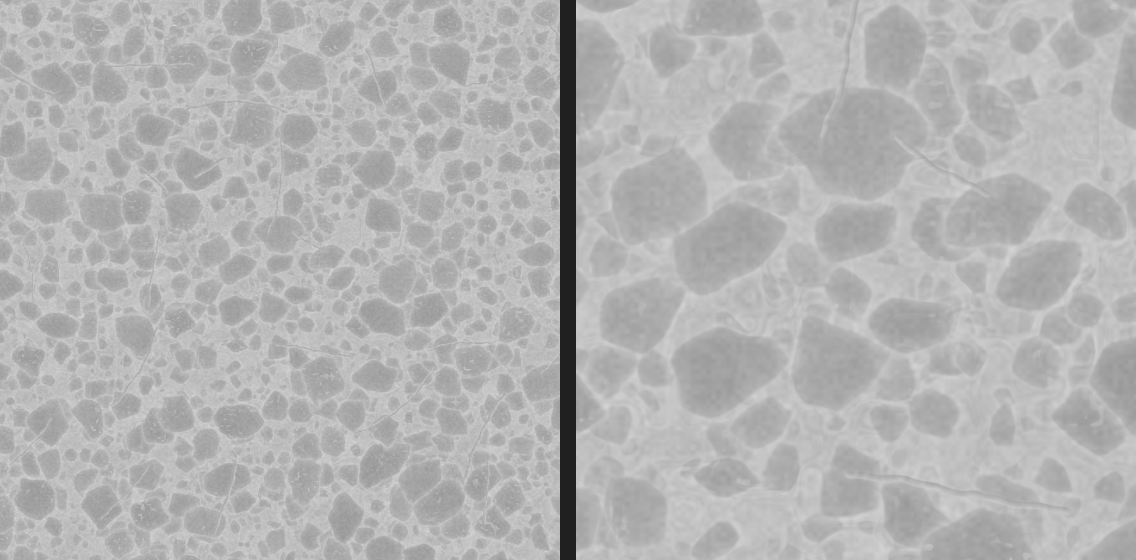
Left: the whole. Right: its middle third, enlarged.
This texture map is drawn by a Shadertoy shader. Its source:

```glsl
// Pale grey gravel: faceted, speckled stones with light rims on dusty ground with twigs.
#define GROUND 0.742
#define STONE 0.636
#define RIM 0.795
#define EDGE_TONE 0.715
#define SPECK_TONE 0.76
#define HALO_WIDTH 0.0042
#define BEVEL_WIDTH 0.0065
#define SOFTNESS 0.0016
#define GRAIN 0.045
#define RELIEF 0.13
#define TWIG_CELLS 6.5
#define TAU 6.2831853

float hash(vec2 p) {
    return fract(sin(dot(p, vec2(127.1, 311.7))) * 43758.5453);
}

mat2 rotation(float angle) {
    float c = cos(angle), s = sin(angle);
    return mat2(c, s, -s, c);
}

float noise(vec2 p) {
    vec2 i = floor(p), f = fract(p);
    f = f * f * (3.0 - 2.0 * f);
    vec2 e = vec2(1.0, 0.0);
    return mix(mix(hash(i), hash(i + e), f.x),
               mix(hash(i + e.yx), hash(i + e.xx), f.x), f.y);
}

float fbm(vec2 p) {
    float sum = 0.0, amp = 0.5;
    for (int i = 0; i < 4; i++) {
        sum += amp * noise(p);
        p = rotation(0.6) * p * 2.1 + 7.3;
        amp *= 0.5;
    }
    return sum;
}

// Rounded convex polygon: smooth maximum of randomly placed half planes
float stoneDistance(vec2 p, float radius, vec2 id) {
    float turn = TAU * hash(id + 3.1);
    p = rotation(turn) * p;
    p.y *= mix(1.0, 1.45, hash(id + 5.7));
    float k = 15.0 / radius, sum = 0.0;
    for (int i = 0; i < 7; i++) {
        float n = float(i);
        float angle = (n + 0.8 * hash(id + n * 1.7)) * TAU / 7.0;
        float offset = radius * mix(0.68, 1.0, hash(id + n * 2.3 + 9.0));
        sum += exp(k * (dot(p, vec2(cos(angle), sin(angle))) - offset));
    }
    return log(sum) / k;
}

// Paints one layer of scattered stones over the tone below
float paintStones(float tone, vec2 uv, float cells, float share, float lift) {
    vec2 home = floor(uv * cells);
    float specks = smoothstep(0.66, 0.86, noise(uv * 210.0));
    float patches = smoothstep(0.35, 0.65, noise(uv * 42.0 + 5.0));
    for (int y = -1; y <= 1; y++)
    for (int x = -1; x <= 1; x++) {
        vec2 cell = home + vec2(x, y);
        vec2 id = cell + cells * 3.0;
        if (hash(id + 0.4) > share) continue;
        vec2 jitter = 0.15 + 0.7 * vec2(hash(id + 11.0), hash(id + 23.0));
        float radius = mix(0.36, 0.6, hash(id + 31.0)) / cells;
        vec2 p = uv - (cell + jitter) / cells;
        if (length(p) > 1.9 * radius) continue;

        float d = stoneDistance(p, radius, id);
        float scale = min(1.0, radius * 40.0);
        float halo = exp(-max(d, 0.0) / (HALO_WIDTH * scale));
        tone = mix(tone, RIM, 0.72 * halo * smoothstep(1.9, 1.4, length(p) / radius));

        // Body: dark core, pale bevel, slight tilt, bright specks
        float lean = TAU * hash(id + 41.0);
        float body = STONE + lift + 0.035 * (hash(id + 47.0) - 0.5);
        body += 0.022 * dot(p, vec2(cos(lean), sin(lean))) / radius;
        body = mix(body, EDGE_TONE, 0.9 * exp(min(d, 0.0) / (BEVEL_WIDTH * scale)));
        body = mix(body, SPECK_TONE, 0.75 * specks * patches * hash(id + 53.0));
        tone = mix(tone, body, smoothstep(SOFTNESS, -SOFTNESS, d));
    }
    return tone;
}

// Paints thin bent twigs, lit on one side
float paintTwigs(float tone, vec2 uv) {
    vec2 home = floor(uv * TWIG_CELLS);
    for (int y = -1; y <= 1; y++)
    for (int x = -1; x <= 1; x++) {
        vec2 id = home + vec2(x, y);
        if (hash(id + 61.0) > 0.65) continue;
        vec2 centre = id + 0.2 + 0.6 * vec2(hash(id + 67.0), hash(id + 71.0));
        vec2 p = rotation(TAU * hash(id + 73.0)) * (uv - centre / TWIG_CELLS);
        p.y += (hash(id + 79.0) - 0.5) * 5.0 * p.x * p.x + 0.003 * noise(p.xx * 60.0);
        float reach = mix(0.025, 0.095, hash(id + 83.0));
        float width = mix(0.0011, 0.0028, hash(id + 89.0));
        float d = length(vec2(max(abs(p.x) - reach, 0.0), p.y)) - width;
        float bark = 0.71 + 0.065 * clamp(p.y / width, -1.0, 1.0);
        tone = mix(tone, 0.79, 0.3 * exp(-max(d, 0.0) / 0.002));
        tone = mix(tone, bark, 0.85 * smoothstep(0.001, -0.0006, d));
    }
    return tone;
}

void mainImage(out vec4 fragColor, in vec2 fragCoord) {
    vec2 uv = fragCoord / iResolution.y;
    vec2 warp = vec2(noise(uv * 55.0), noise(uv * 55.0 + 40.0)) - 0.5;
    vec2 bent = uv + 0.007 * warp;

    // Dusty ground, then stones from crumbs to large
    float tone = GROUND + 0.09 * (fbm(uv * 24.0) - 0.47);
    tone = paintStones(tone, bent, 64.0, 0.35, 0.055);
    tone = paintStones(tone, bent + 0.31, 31.0, 0.62, 0.025);
    tone = paintStones(tone, bent + 0.57, 18.5, 0.72, 0.008);
    tone = paintStones(tone, bent + 0.83, 11.5, 0.58, 0.0);
    tone = paintTwigs(tone, uv);

    // Wrinkled relief, stronger on the pale ground, and fine grain
    vec2 crease = uv * 48.0 + 3.0 * warp;
    float relief = fbm(crease) - fbm(crease + vec2(0.22, -0.22));
    tone += RELIEF * relief * mix(0.45, 1.0, smoothstep(0.66, 0.74, tone));
    tone += GRAIN * (noise(uv * 330.0) - 0.5);
    fragColor = vec4(vec3(clamp(tone, 0.0, 1.0)), 1.0);
}
```
